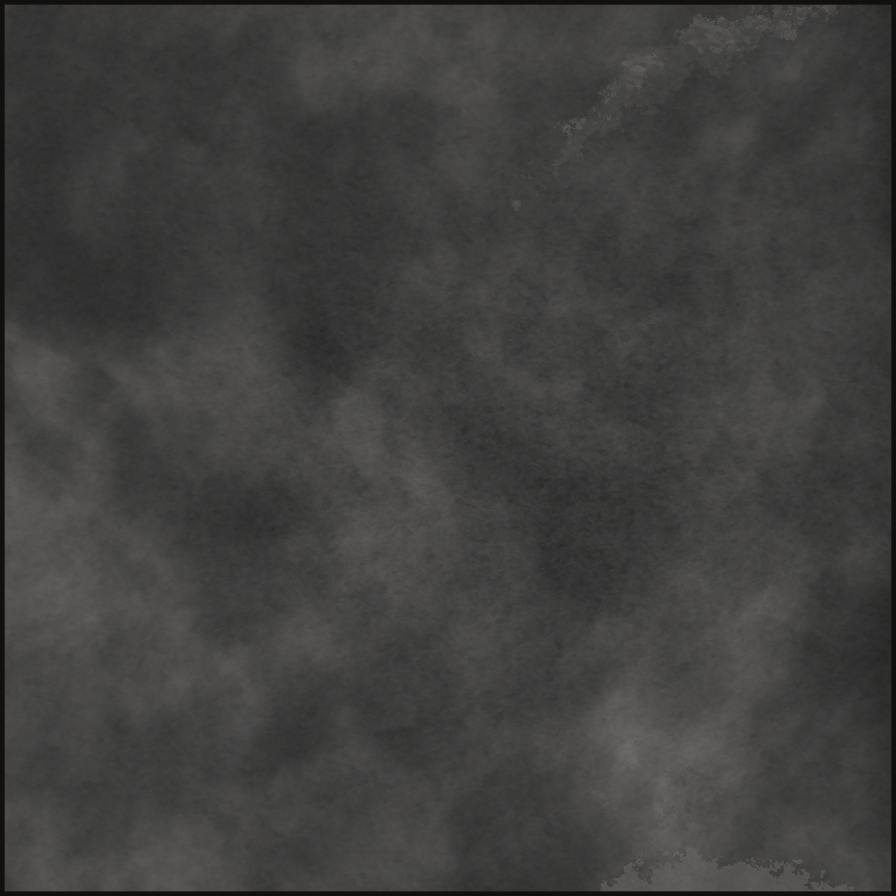
Reproduce this texture procedurally as a WebGL 2 fragment shader.

```glsl
#version 300 es
precision highp float;

uniform vec2 u_resolution;
out vec4 fragColor;

vec3 hash3(vec2 cell) {
    vec3 p = fract(vec3(cell.xyx) * vec3(0.1031, 0.1030, 0.0973));
    p += dot(p, p.yxz + 33.33);
    return fract((p.xxy + p.yzz) * p.zyx);
}

// Cellular noise: random tones of jittered points, blended by distance.
float cells(vec2 p, float sharpness) {
    vec2 cell = floor(p), local = fract(p);
    float tone = 0.0, total = 0.0;
    for (int y = -1; y <= 1; y++) {
        for (int x = -1; x <= 1; x++) {
            vec2 offset = vec2(x, y);
            vec3 point = hash3(cell + offset + 57.0);
            vec2 d = offset + point.xy - local;
            float weight = exp(-sharpness * dot(d, d));
            tone += weight * point.z;
            total += weight;
        }
    }
    return tone / total - 0.5;
}

float clouds(vec2 p, float gain) {
    float sum = 0.0, amplitude = 0.45;
    for (int i = 0; i < 6; i++) {
        sum += amplitude * cells(p, 6.0);
        p = mat2(1.6, 1.2, -1.2, 1.6) * p + 11.7;
        amplitude *= gain;
    }
    return sum;
}

// Soft oval, 1 in the middle and fading outwards.
float glow(vec2 p, vec2 centre, vec2 radius) {
    vec2 d = (p - centre) / radius;
    return exp(-dot(d, d));
}

void main() {
    vec2 uv = gl_FragCoord.xy / u_resolution;

    // Smoky mottling, bent by slow sines
    vec2 bent = uv + 0.025 * sin(uv.yx * vec2(9.0, 7.0) + vec2(1.0, 4.0));
    float smoke = clouds(bent * vec2(4.2, 3.6) + 3.0, 0.62);
    float tone = 0.231 + 0.25 * smoke + 0.32 * smoke * smoke;

    // Broad light and shade
    tone += 0.055 * glow(uv, vec2(0.70, 0.15), vec2(0.13, 0.10));
    tone += 0.025 * glow(uv, vec2(0.07, 0.20), vec2(0.14, 0.18));
    tone += 0.040 * glow(uv, vec2(0.26, 0.68), vec2(0.07, 0.13));
    tone += 0.035 * glow(uv, vec2(0.66, 0.95), vec2(0.20, 0.07));
    tone -= 0.030 * glow(uv, vec2(0.34, 0.50), vec2(0.14, 0.20));
    tone -= 0.022 * glow(uv, vec2(0.86, 0.55), vec2(0.16, 0.24));
    tone -= 0.025 * smoothstep(0.95, 1.0, uv.x);

    // Paper fibres and small pits, strongest right of the middle
    float wear = 0.5 + 0.5 * glow(uv, vec2(0.62, 0.48), vec2(0.32, 0.28));
    vec2 grainUv = uv + 0.002 * sin(uv.yx * vec2(130.0, 95.0));
    float fibre = cells(grainUv * vec2(130.0, 210.0), 10.0);
    float fine = cells(grainUv * vec2(290.0, 400.0) + 40.0, 10.0);
    float pits = smoothstep(0.27, 0.40, cells(grainUv * vec2(110.0, 150.0) + 90.0, 9.0));
    tone += wear * (0.026 * fibre + 0.028 * fine - 0.018 * pits);

    // Peeled streak across the upper right corner
    float ragged = clouds(uv * 24.0 + 7.0, 0.75);
    vec2 streak = mat2(0.85, -0.53, 0.53, 0.85) * (uv - vec2(0.74, 0.925));
    float taper = 0.036 - 0.20 * abs(streak.x);
    float arc = streak.y + 1.2 * streak.x * streak.x;
    float peel = smoothstep(-0.001, 0.002, taper - abs(arc) + 0.06 * ragged);
    float crust = smoothstep(0.0, 0.003,
        0.014 - abs(arc - 0.012) - 0.10 * abs(streak.x - 0.03) + 0.11 * ragged);
    tone += 0.030 * peel + 0.050 * crust * (0.7 + fibre);

    // Flat flaked patch by the lower edge
    vec2 flake = (uv - vec2(0.80, 0.005)) / vec2(0.125, 0.038);
    float patchMask = smoothstep(-0.02, 0.04, 1.0 - length(flake) + 1.1 * ragged);
    tone = mix(tone, 0.335 + 0.12 * smoke + 0.02 * fine, 0.85 * patchMask);

    // Small flakes strewn around the two peeled places
    float strewn = glow(uv, vec2(0.72, 0.10), vec2(0.12, 0.10))
                 + glow(uv, vec2(0.88, 0.73), vec2(0.05, 0.04));
    float chips = smoothstep(0.0, 0.03, ragged - 0.22 + 0.16 * strewn);
    tone += 0.025 * chips * min(strewn, 1.0);

    // Nearly neutral greys and a thin dark frame
    vec3 colour = tone * vec3(1.012, 1.0, 0.99);
    vec2 margin = min(uv, 1.0 - uv);
    float inside = smoothstep(0.0044, 0.0060, min(margin.x, margin.y));
    fragColor = vec4(mix(vec3(0.07, 0.06, 0.06), colour, inside), 1.0);
}
```
